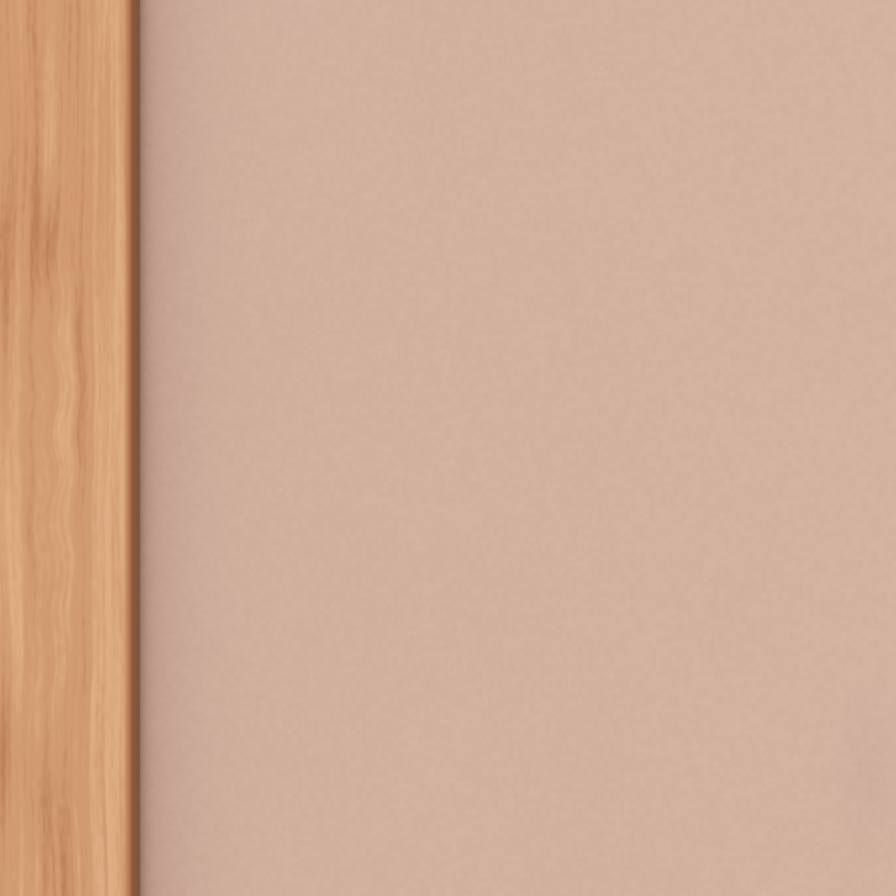
This texture is drawn by a Shadertoy shader. Its source:

```glsl
// Upright strip of warm wood with a dark rounded edge, shading a plain matte beige wall.

float hash(vec2 p) {
    p = fract(p * vec2(0.1031, 0.1137));
    p += dot(p, p.yx + 33.33);
    return fract((p.x + p.y) * p.x * 7.31);
}

float noise(vec2 p) {
    vec2 cell = floor(p), f = fract(p);
    f = f * f * (3.0 - 2.0 * f);
    float low = mix(hash(cell), hash(cell + vec2(1, 0)), f.x);
    float high = mix(hash(cell + vec2(0, 1)), hash(cell + vec2(1, 1)), f.x);
    return mix(low, high, f.y);
}

float fbm(vec2 p) {
    float sum = 0.0, weight = 0.5;
    for (int i = 0; i < 4; i++) {
        sum += weight * noise(p);
        p = p * 2.03 + 17.0;
        weight *= 0.5;
    }
    return sum / 0.9375;
}

// Soft elliptical patch
float patchAt(vec2 p, vec2 center, vec2 radius) {
    vec2 d = (p - center) / radius;
    return exp(-dot(d, d));
}

vec3 woodColor(vec2 p) {
    // Bend the grain, most of all around the pale central figure
    float figure = patchAt(p, vec2(0.063, 0.46), vec2(0.03, 0.24));
    float bend = 0.010 * (noise(vec2(p.x * 12.0, p.y * 7.0) + 5.0) - 0.5)
               + 0.004 * figure * sin(p.y * 62.0 + 2.0 * noise(p * 9.0));
    float x = p.x + bend;

    float broad = fbm(vec2(x * 55.0, p.y * 2.2) + 40.0);
    float fine = fbm(vec2(x * 190.0, p.y * 5.0) + 90.0);
    float rings = 0.5 + 0.5 * sin(x * 700.0 + 7.0 * broad);
    float pores = noise(vec2(x * 330.0, p.y * 95.0));

    float tone = 0.9 * (broad - 0.5) + 0.5 * (fine - 0.5);
    tone += 0.09 * (rings - 0.5) + 0.16 * (pores - 0.5);
    tone += 0.20 * figure + 0.22 * smoothstep(0.085, 0.13, p.x);
    tone -= 0.42 * patchAt(p, vec2(0.052, 0.735), vec2(0.018, 0.07));
    tone -= 0.40 * patchAt(p, vec2(0.004, 0.69), vec2(0.013, 0.13));
    tone -= 0.38 * patchAt(p, vec2(0.008, 0.17), vec2(0.020, 0.10));
    tone -= 0.25 * patchAt(p, vec2(0.045, 0.10), vec2(0.020, 0.07));

    vec3 color = mix(vec3(0.74, 0.50, 0.35), vec3(0.82, 0.605, 0.44),
                     smoothstep(-0.5, 0.02, tone));
    color = mix(color, vec3(0.87, 0.68, 0.515), smoothstep(0.0, 0.5, tone));

    // Rounded side turning away from the light
    color = mix(color, vec3(0.72, 0.48, 0.32), smoothstep(0.136, 0.145, p.x));
    color = mix(color, vec3(0.53, 0.34, 0.23), smoothstep(0.143, 0.149, p.x));
    return mix(color, vec3(0.46, 0.31, 0.23), smoothstep(0.151, 0.158, p.x));
}

vec3 wallColor(vec2 p) {
    vec3 color = vec3(0.825, 0.695, 0.625);
    color += vec3(0.008, 0.008, 0.007) * (p.x - 0.5);

    // Faint mottling and surface grain
    color += vec3(0.004, 0.008, 0.012) * (fbm(p * 6.0 + 3.0) - 0.5);
    color += 0.013 * (noise(p * 170.0) - 0.5) + 0.010 * (noise(p * 390.0) - 0.5);
    color -= vec3(0.018, 0.018, 0.010) * patchAt(p, vec2(0.97, 0.14), vec2(0.03, 0.07));

    // Contact shadow, then a wider falloff
    float gap = max(p.x - 0.156, 0.0);
    color -= vec3(0.16, 0.15, 0.14) * exp(-gap / 0.006);
    color -= vec3(0.095, 0.105, 0.095) * exp(-gap / 0.045);
    return color;
}

void mainImage(out vec4 fragColor, in vec2 fragCoord) {
    vec2 p = fragCoord / iResolution.xy;
    float edge = max(0.0015, 1.0 / iResolution.x);
    float wall = smoothstep(0.156 - edge, 0.156 + edge, p.x);
    fragColor = vec4(mix(woodColor(p), wallColor(p), wall), 1.0);
}
```
